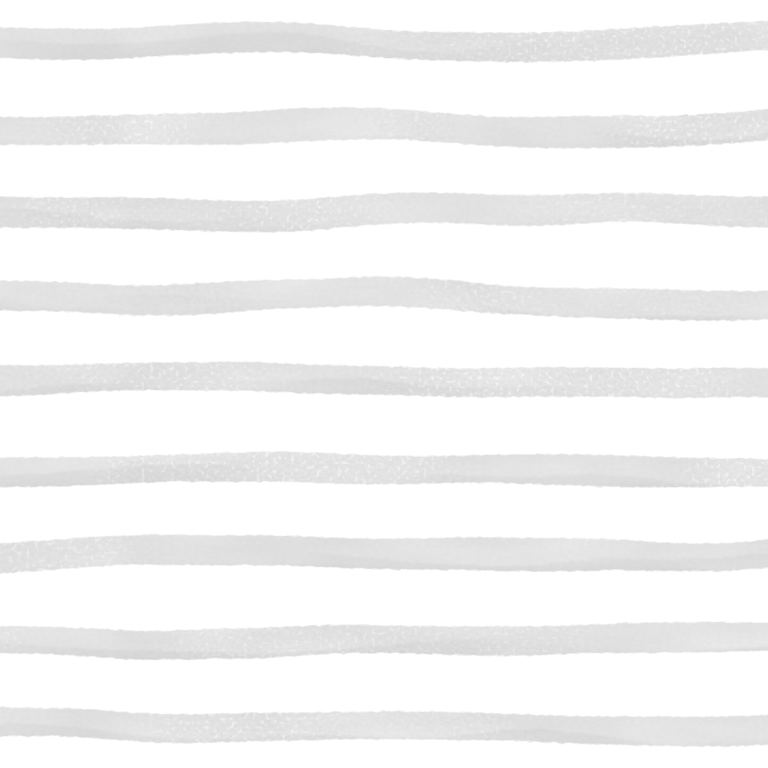
Reproduce this pattern procedurally as a WebGL 1 fragment shader.

```glsl
precision highp float;

uniform vec2 u_resolution;

const float STRIPES = 9.0;
const float HALF_WIDTH = 0.0192;
const float PALE_WASH = 0.912;
const float DARK_WASH = 0.845;

vec2 gradientAt(vec2 cell) {
  float angle = 6.28318 * fract(sin(dot(cell, vec2(127.1, 311.7))) * 43758.55);
  return vec2(cos(angle), sin(angle));
}

// Gradient noise, roughly -0.7 to 0.7
float gradientNoise(vec2 p) {
  vec2 cell = floor(p);
  vec2 f = fract(p);
  vec2 blend = f * f * f * (f * (f * 6.0 - 15.0) + 10.0);
  float a = dot(gradientAt(cell), f);
  float b = dot(gradientAt(cell + vec2(1.0, 0.0)), f - vec2(1.0, 0.0));
  float c = dot(gradientAt(cell + vec2(0.0, 1.0)), f - vec2(0.0, 1.0));
  float d = dot(gradientAt(cell + vec2(1.0, 1.0)), f - vec2(1.0, 1.0));
  return mix(mix(a, b, blend.x), mix(c, d, blend.x), blend.y);
}

float fractalNoise(vec2 p) {
  float sum = 0.0;
  float amplitude = 1.0;
  for (int i = 0; i < 3; i++) {
    sum += amplitude * gradientNoise(p);
    p = p * 2.03 + 17.3;
    amplitude *= 0.5;
  }
  return sum;
}

// Slow drift along a stripe, different for each seed
float drift(float x, float frequency, float seed) {
  return gradientNoise(vec2(x * frequency + seed * 5.37, seed * 3.0 + 0.45));
}

// Height above the wavering centre line of a stripe
float heightInStripe(vec2 uv, float row) {
  float centre = (row + 0.5) / STRIPES;
  float bend = 0.017 * drift(uv.x, 2.3, row + 20.0)
             + 0.005 * drift(uv.x, 6.0, row + 40.0);
  return uv.y - centre - bend;
}

// Painted coverage with a ragged, feathered rim
float stripeCoverage(vec2 uv, float height, float row, float pixel) {
  float side = height < 0.0 ? 60.0 : 80.0;
  float width = HALF_WIDTH + 0.0045 * drift(uv.x, 5.0, row + side);
  float ragged = 0.0018 * fractalNoise(uv * vec2(95.0, 130.0));
  float feather = max(0.0016, pixel);
  return 1.0 - smoothstep(-feather, feather, abs(height) - width + ragged);
}

// Uneven pigment: 0 is pale, 1 is dark
float pigment(vec2 uv, float height, float row) {
  vec2 along = vec2(uv.x * 5.0, height * 18.0) + row * vec2(7.3, 4.7);
  float wash = 0.36 + 0.42 * fractalNoise(along);

  // Second coat lying under a slanted, wandering line
  float line = -0.007 + 0.026 * drift(uv.x, 4.0, row + 100.0)
             + 0.002 * gradientNoise(uv * 45.0);
  float coat = smoothstep(0.0025, -0.0025, height - line);
  wash += 0.38 * coat * smoothstep(-0.15, 0.2, drift(uv.x, 3.0, row + 120.0));

  // Overlap of brush strokes near the left
  float seam = 0.165 + 0.015 * drift(0.0, 1.0, row + 140.0);
  float overlap = smoothstep(seam - 0.025, seam + 0.01, uv.x)
                * (1.0 - smoothstep(seam, seam + 0.13, uv.x));
  wash += 0.55 * overlap * drift(0.4, 1.0, row + 160.0);

  // Pigment settling along the lower rim
  float rim = smoothstep(0.011, 0.019, -height);
  return wash + 0.22 * rim * (0.6 + drift(uv.x, 9.0, row + 180.0));
}

// Fine paper tooth, with pale flecks in dry places
float paperGrain(vec2 uv, float row) {
  float dry = smoothstep(-0.15, 0.35, drift(uv.x, 4.0, row + 200.0));
  float tooth = fractalNoise(uv * vec2(150.0, 210.0));
  float fleck = smoothstep(0.12, 0.45, gradientNoise(uv * 180.0 + 31.0));
  return tooth * mix(0.012, 0.025, dry) + 0.045 * fleck * dry;
}

void main() {
  vec2 uv = gl_FragCoord.xy / u_resolution;
  float pixel = 1.0 / u_resolution.y;
  float row = floor(uv.y * STRIPES);

  float height = heightInStripe(uv, row);
  float coverage = stripeCoverage(uv, height, row, pixel);
  float amount = clamp(pigment(uv, height, row), -0.15, 1.2);
  float tone = mix(PALE_WASH, DARK_WASH, amount) + paperGrain(uv, row);

  gl_FragColor = vec4(vec3(mix(1.0, min(tone, 1.0), coverage)), 1.0);
}
```
